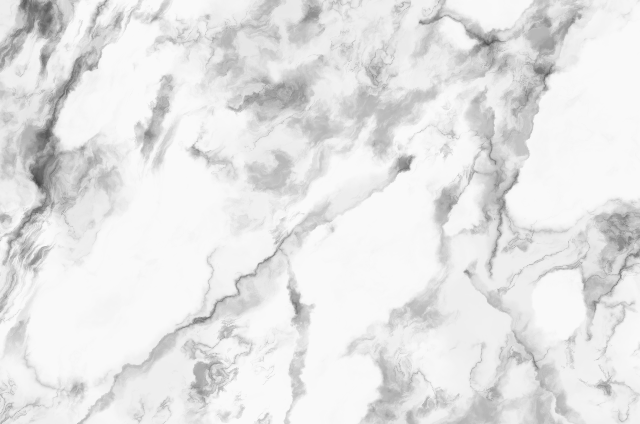
Reproduce this texture procedurally as a Shadertoy shader.

```glsl
const vec3 MARBLE_WHITE = vec3(0.978);
const float WARP = 0.16;            // broad bending of all features
const float JAG = 0.035;            // fine jaggedness of all features
const float HAZE = 0.045;           // broad pale shading
const float CLOUD = 0.19;           // grey clouds between the boulders
const float VEIN = 0.26;            // thin wandering veins
const float HAIR = 0.2;             // short hairline veins
const float STREAK = 0.62;          // steep streaks on the left
const float BAND = 0.2;             // grey bands beside the faults
const float CRACK = 0.55;           // dark fault lines
const float RIM = 0.2;              // dark edges of the boulders
const float FLECK = 0.3;            // small dark flecks
const float MAX_DARK = 0.8;
const float CRACK_WIDTH = 0.0034;
const vec2 GRAIN = vec2(0.64, 0.77);      // direction of the clouds
const vec2 STEEP = vec2(0.42, 0.91);      // direction of the streaks
const vec2 CLOUDY_CENTRE = vec2(0.72, 0.78);
const vec2 CLOUDY_SIZE = vec2(0.42, 0.26);

// Faults: start and end; the grey band lies to the left of the direction
const int FAULTS = 11;
const vec4 FAULT[FAULTS] = vec4[FAULTS](
    vec4(1.17, 0.34, 1.37, 1.03), vec4(0.50, 0.28, 0.18, 0.00),
    vec4(0.74, 0.49, 0.48, 0.27), vec4(0.66, 0.42, 0.70, -0.02),
    vec4(1.00, 0.93, 1.15, 0.89), vec4(1.15, 0.89, 1.35, 1.00),
    vec4(1.10, 0.36, 1.37, -0.02), vec4(1.19, 0.60, 1.15, 0.77),
    vec4(1.40, 0.20, 1.52, 0.40), vec4(0.70, 0.44, 0.97, 0.61),
    vec4(0.00, 0.37, 0.27, 1.02));
const float FAULT_WIDTH[FAULTS] = float[FAULTS](
    0.11, 0.04, 0.07, 0.02, 0.04, 0.03, 0.05, 0.09, 0.06, 0.07, 0.03);

// Clear white boulders: centre, long and short radius
const int BOULDERS = 8;
const vec4 BOULDER[BOULDERS] = vec4[BOULDERS](
    vec4(0.33, 0.37, 0.33, 0.16), vec4(0.86, 0.35, 0.24, 0.13),
    vec4(1.47, 0.75, 0.36, 0.17), vec4(0.27, 0.80, 0.20, 0.05),
    vec4(1.13, 0.50, 0.10, 0.04), vec4(0.80, 0.03, 0.12, 0.08),
    vec4(1.33, 0.25, 0.08, 0.06), vec4(1.15, 0.99, 0.16, 0.06));

float hash(vec2 p) {
    vec3 h = fract(p.xyx * 0.1031);
    h += dot(h, h.yzx + 33.33);
    return fract((h.x + h.y) * h.z);
}

float noise(vec2 p) {
    vec2 i = floor(p), f = fract(p);
    f = f * f * (3.0 - 2.0 * f);
    return mix(mix(hash(i), hash(i + vec2(1, 0)), f.x),
               mix(hash(i + vec2(0, 1)), hash(i + vec2(1, 1)), f.x), f.y);
}

float fbm(vec2 p) {
    float sum = 0.0, amp = 0.5, total = 0.0;
    for (int i = 0; i < 6; i++) {
        sum += amp * noise(p);
        total += amp;
        amp *= 0.57;
        p = mat2(1.6, 1.2, -1.2, 1.6) * p + 17.3;
    }
    return sum / total;
}

vec2 fbm2(vec2 p) { return vec2(fbm(p + 3.1), fbm(p + 41.7)) - 0.5; }

// Coordinates across and along a direction
vec2 align(vec2 p, vec2 dir) {
    return vec2(p.x * dir.y - p.y * dir.x, dot(p, dir));
}

// Returns the band and the crack strength of all faults
vec2 faults(vec2 p) {
    vec2 strength = vec2(0.0);
    for (int i = 0; i < FAULTS; i++) {
        vec2 a = FAULT[i].xy, ab = FAULT[i].zw - a, pa = p - a;
        float t = clamp(dot(pa, ab) / dot(ab, ab), 0.0, 1.0);
        float d = length(pa - ab * t);
        bool left = ab.x * pa.y > ab.y * pa.x;
        float width = left ? mix(0.008, FAULT_WIDTH[i], 4.0 * t * (1.0 - t)) : 0.008;
        float band = 1.0 - smoothstep(0.35 * width, width, d);
        strength = max(strength, vec2(band, exp(-d / CRACK_WIDTH)));
    }
    return strength;
}

// Returns the inside mask and the rim strength of all boulders
vec2 boulders(vec2 p) {
    vec2 strength = vec2(0.0);
    for (int i = 0; i < BOULDERS; i++) {
        vec4 b = BOULDER[i];
        float r = length(align(p - b.xy, GRAIN) / b.wz);
        float rim = exp(-abs(r - 1.0) * b.w / 0.003);
        strength = max(strength, vec2(1.0 - smoothstep(0.88, 1.06, r), rim));
    }
    return strength;
}

void mainImage(out vec4 fragColor, in vec2 fragCoord) {
    vec2 uv = fragCoord / iResolution.y;
    vec2 p = uv + WARP * fbm2(uv * 4.0) + JAG * fbm2(uv * 24.0);
    vec2 grain = align(p, GRAIN), steep = align(mix(uv, p, 0.6), STEEP);

    vec2 fault = faults(p), boulder = boulders(p);
    float open = 1.0 - 0.94 * boulder.x;
    float patches = smoothstep(0.42, 0.62, fbm(uv * 8.0 + 71.0));
    float mottle = fbm(grain * vec2(24.0, 15.0) + 9.0);
    float grit = smoothstep(0.36, 0.66, mottle);
    vec2 cloudy = (uv - CLOUDY_CENTRE) / CLOUDY_SIZE;
    float centre = exp(-dot(cloudy, cloudy));

    // Haze, clouds and flecks
    float dark = HAZE * smoothstep(0.35, 0.65, fbm(p * 3.0 + 23.0) + 0.08 * centre);
    float cloud = fbm(grain * vec2(8.0, 5.0) + 52.0) + 0.07 * centre;
    dark += CLOUD * smoothstep(0.47, 0.72, cloud) * (0.2 + 1.3 * grit);
    dark += FLECK * patches * smoothstep(0.6, 0.76, mottle);

    // Thin veins and hairlines along the contours of noise
    float contour = abs(fbm(grain * vec2(5.0, 3.0) + 88.0) - 0.5);
    float hairline = abs(fbm(grain * vec2(12.0, 7.0) + 31.0) - 0.5);
    dark += VEIN * patches * exp(-contour / 0.011);
    dark += HAIR * patches * exp(-hairline / 0.014) * smoothstep(0.44, 0.58, cloud);

    // Steep streaks in the upper left
    float region = (1.0 - smoothstep(0.22, 0.48, uv.x)) * smoothstep(0.1, 0.4, uv.y);
    float streak = smoothstep(0.53, 0.73, fbm(steep * vec2(20.0, 3.2) + 12.0));
    dark += STREAK * region * streak * (0.25 + grit);
    dark *= open;

    // Faults and boulder rims
    dark += BAND * fault.x * (0.25 + 0.9 * grit);
    dark += CRACK * fault.y * mix(0.1, 1.0, patches);
    dark += RIM * boulder.y * patches;

    dark = MAX_DARK * (1.0 - exp(-dark / MAX_DARK));
    fragColor = vec4(MARBLE_WHITE - dark, 1.0);
}
```
